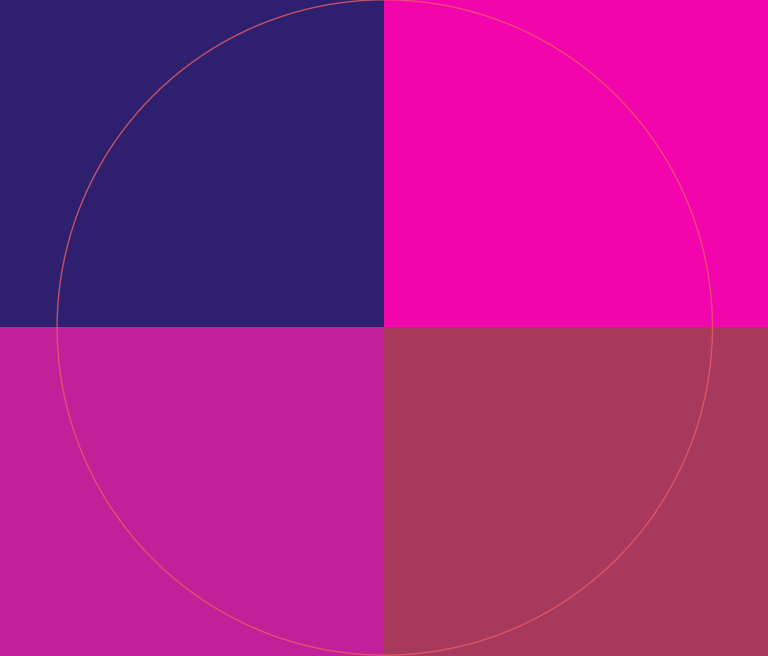
This background is drawn by a Shadertoy shader. Its source:

```glsl
#define SPLIT vec2(0.5, 0.5015)
#define RING_CENTER vec2(0.501, 0.5008)
#define RING_RADIUS 0.4995
#define RING_WIDTH 0.0021
#define RING_OPACITY 0.8
#define INDIGO vec3(0.180, 0.125, 0.435)
#define HOT_PINK vec3(0.952, 0.020, 0.680)
#define ORCHID vec3(0.760, 0.120, 0.600)
#define BRICK vec3(0.650, 0.224, 0.360)
#define CORAL vec3(0.930, 0.360, 0.400)

// Coverage of a stroke around a circle, one pixel of smoothing
float ringCoverage(vec2 p, float pixel) {
    float d = abs(length(p) - RING_RADIUS) - 0.5 * RING_WIDTH;
    return clamp(0.5 - d / pixel, 0.0, 1.0);
}

void mainImage(out vec4 fragColor, in vec2 fragCoord) {
    // Height of the canvas is one unit
    float pixel = 1.0 / iResolution.y;
    vec2 aspect = vec2(iResolution.x / iResolution.y, 1.0);
    vec2 p = fragCoord * pixel;

    // Four flat quadrants
    vec2 side = clamp(0.5 + (p - SPLIT * aspect) / pixel, 0.0, 1.0);
    vec3 lower = mix(ORCHID, BRICK, side.x);
    vec3 upper = mix(INDIGO, HOT_PINK, side.x);
    vec3 color = mix(lower, upper, side.y);

    // Thin ring touching the top and bottom
    float ring = ringCoverage(p - RING_CENTER * aspect, pixel);
    color = mix(color, CORAL, RING_OPACITY * ring);

    fragColor = vec4(color, 1.0);
}
```
